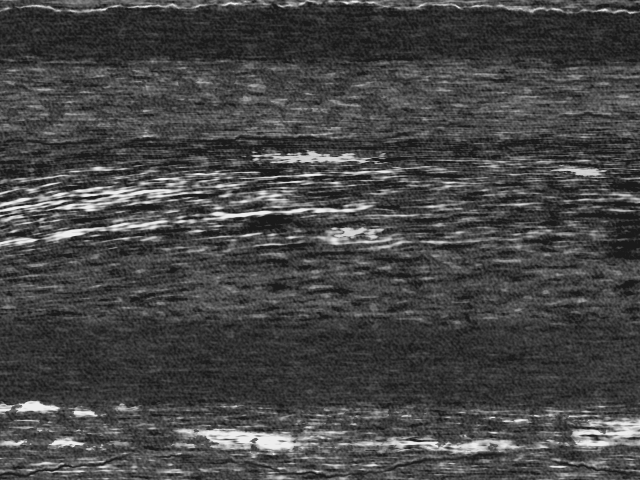
Write a Shadertoy shader that draws this texture.

```glsl
#define LIFT 0.10          // upward sweep of the scraped fibres
#define WOBBLE 0.003       // waviness of the fibres
#define GRAIN 0.13         // strength of the fine grit
#define FIBRE 0.10         // strength of the hair-thin fibres
#define SHADOW 0.16        // tone of the darkest paint
#define CHALK 0.93         // tone of the bare highlights
#define CRACK_WIDTH 0.003

// Ragged bare flakes: centre x, depth from the top, half length, half height
const vec4 FLAKES[8] = vec4[8](
    vec4(0.50, 0.916, 0.13, 0.018), vec4(0.10, 0.855, 0.19, 0.012),
    vec4(1.27, 0.900, 0.10, 0.026), vec4(0.90, 0.930, 0.16, 0.014),
    vec4(0.66, 0.329, 0.12, 0.011), vec4(0.74, 0.485, 0.05, 0.012),
    vec4(0.14, 0.925, 0.14, 0.010), vec4(1.21, 0.355, 0.05, 0.008));

vec2 gradient(vec2 cell) {
    vec3 h = fract(cell.xyx * vec3(0.1031, 0.1030, 0.0973));
    h += dot(h, h.yzx + 33.33);
    float angle = 6.28319 * fract((h.x + h.y) * h.z);
    return vec2(cos(angle), sin(angle));
}

float noise(vec2 p) {
    vec2 i = floor(p), f = p - i;
    vec2 u = f * f * f * (f * (f * 6.0 - 15.0) + 10.0);
    vec2 e = vec2(1.0, 0.0);
    float low = mix(dot(gradient(i), f), dot(gradient(i + e), f - e), u.x);
    float high = mix(dot(gradient(i + e.yx), f - e.yx), dot(gradient(i + 1.0), f - 1.0), u.x);
    return 1.4 * mix(low, high, u.y);
}

float fbm(vec2 p) {
    float sum = 0.0, amp = 0.6;
    for (int i = 0; i < 4; i++) {
        sum += amp * noise(p);
        p = mat2(1.62, 1.2, -1.2, 1.62) * p + 17.3;
        amp *= 0.6;
    }
    return sum;
}

// Soft-edged interval
float band(float v, float lo, float hi, float soft) {
    return smoothstep(lo - soft, lo + soft, v) * (1.0 - smoothstep(hi - soft, hi + soft, v));
}

float bell(float v, float width) {
    return exp(-v * v / (width * width));
}

// Dark fissure with a pale lip above it
float crack(float tone, float d, float strength) {
    tone += strength * 0.16 * bell(d + 2.2 * CRACK_WIDTH, CRACK_WIDTH);
    return mix(tone, 0.10, clamp(strength, 0.0, 1.0) * bell(d, CRACK_WIDTH));
}

void mainImage(out vec4 fragColor, in vec2 fragCoord) {
    vec2 p = fragCoord / iResolution.y;
    float x = p.x;
    float depth = 1.0 - p.y;

    // Fibre coordinate: straight layers, swept upward in the middle
    float bow = smoothstep(0.22, 0.40, depth) * (1.0 - smoothstep(0.46, 0.76, depth));
    float s = depth + LIFT * (1.0 - exp(-1.9 * x)) * bow;
    s += WOBBLE * noise(p * vec2(11.0, 16.0));

    // Noise layers, from wide strips to single grains
    float strip = noise(vec2(x * 2.6, s * 34.0));
    float fibre = noise(vec2(x * 8.0 + 7.0, s * 88.0));
    float hair = noise(vec2(x * 18.0, s * 190.0 + 5.0));
    float nick = noise(vec2(x * 52.0, s * 125.0 + 9.0));
    vec2 turned = mat2(0.8, 0.6, -0.6, 0.8) * p;
    float grit = 0.7 * (noise(turned * 185.0) + noise(p * vec2(105.0, 172.0) + turned.yx * 60.0));
    float crumb = fbm(p * vec2(20.0, 30.0));
    float cloud = fbm(p * vec2(3.0, 7.0) + 4.0);
    float jag = 0.013 * fbm(vec2(x * 9.0, depth * 6.0)) + 0.005 * fbm(p * vec2(32.0, 20.0));
    float edge = depth + jag;

    // Horizontal layers of paint
    float topDark = band(edge, 0.02, 0.125, 0.008);
    float weathered = band(edge, 0.135, 0.285, 0.012);
    float scraped = band(s, 0.37, 0.55 + 0.06 * x, 0.02);
    float worn = band(edge, 0.53, 0.67, 0.03);
    float lowDark = band(edge, 0.67, 0.842, 0.014);
    float peeled = band(edge, 0.845, 1.2, 0.006);
    float tone = 0.205 + 0.06 * cloud;
    tone = mix(tone, SHADOW + 0.03 * cloud, topDark);
    tone += 0.11 * weathered + 0.05 * scraped + 0.06 * worn + 0.10 * peeled;
    tone = mix(tone, 0.20 + 0.04 * cloud, lowDark);
    tone -= 0.04 * smoothstep(1.0, 1.33, x) * band(depth, 0.3, 0.6, 0.05);

    // Fibres, short chips and grit
    float rough = 1.0 - 0.65 * max(topDark, lowDark);
    tone += rough * (FIBRE * (fibre + hair) + 0.05 * strip);
    float chip = noise(vec2(x * 30.0, depth * 88.0) + 1.2 * cloud) + 0.4 * hair;
    tone += rough * (0.20 * smoothstep(0.25, 0.8, chip) - 0.10 * smoothstep(0.2, 0.6, -chip));
    tone += GRAIN * grit * (0.6 + 0.4 * rough);

    // Bright scrapes, strongest at the left, nicked into short runs
    float fade = mix(1.0, 0.72, smoothstep(0.2, 1.15, x));
    float ribbon = 0.75 * bell(s - 0.51, 0.007) + 0.42 * bell(s - 0.44, 0.028);
    ribbon *= 1.0 - 0.6 * smoothstep(0.4, 1.1, x);
    float scrape = 0.08 + ribbon + 0.45 * strip + 0.6 * fibre + 0.75 * hair + 0.55 * nick;
    float shine = smoothstep(0.15, 1.15, scraped * fade * scrape);
    tone -= 0.12 * scraped * smoothstep(0.2, 0.6, -fibre);

    // Peeled strip and bare flakes, broken by crumbs
    float bare = 0.05 + 0.35 * strip + 0.45 * fibre + 0.55 * hair + 0.55 * nick + 0.3 * crumb;
    bare *= peeled;
    for (int i = 0; i < 8; i++) {
        vec2 d = abs(vec2(x, edge) - FLAKES[i].xy) / FLAKES[i].zw;
        float ragged = max(d.x, d.y) + 0.7 * crumb + 0.5 * nick + 0.5 * hair;
        bare += 0.8 * (1.0 - smoothstep(0.4, 1.3, ragged));
    }
    shine = max(shine, smoothstep(0.2, 1.0, bare));
    float torn = bell(edge - 0.014 - 0.007 * cos(5.0 * x), 0.003);
    torn += 0.4 * (1.0 - smoothstep(0.0, 0.012, edge));
    shine = max(shine, torn * (0.55 + 0.7 * nick + 0.5 * crumb));
    tone = mix(tone, CHALK, clamp(shine, 0.0, 1.0));

    // Dark blotches left on the weathered and peeled strips
    float blotch = smoothstep(0.08, 0.28, crumb + 0.35 * cloud);
    float patchy = 0.65 * weathered * (1.0 - smoothstep(0.75, 1.05, x))
                 + 0.75 * peeled * (1.0 - smoothstep(0.93, 0.97, depth));
    tone = mix(tone, SHADOW + 0.04 + GRAIN * grit, blotch * min(patchy, 1.0));

    // Long broken fissures
    float gap = 0.65 + 0.9 * noise(vec2(x * 13.0, depth * 9.0));
    float upper = 0.30 - 0.02 * x - 0.03 * smoothstep(0.78, 1.0, x);
    tone = crack(tone, edge - upper, gap);
    tone = crack(tone, edge - 0.968 + 0.02 * cos(9.2 * (x - 0.35)), gap + 0.2);
    tone = crack(tone, edge - 0.166, 0.6 * gap * smoothstep(0.5, 0.7, x));
    tone = crack(tone, depth + 0.3 * jag - 0.136, 0.5 * gap);

    fragColor = vec4(vec3(clamp(tone, 0.1, 0.97)), 1.0);
}
```
